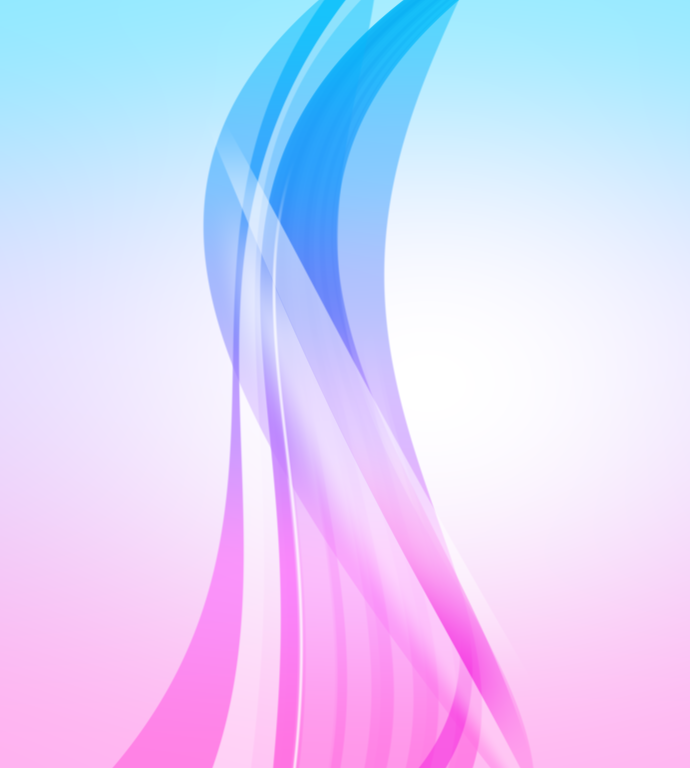
This background is drawn by a Shadertoy shader. Its source:

```glsl
// Translucent silk ribbons sweeping from cyan to pink over a softly lit gradient.
#define GLOW_CENTER vec2(0.62, 0.5)
#define GLOW_FALLOFF vec2(4.5, 8.0)
#define EDGE_PIXELS 1.4
#define RIB_COUNT 9
#define STRAND_COUNT 8
#define BODY_ALPHA 0.46
#define SHADE_ALPHA 0.72
#define VEIL_ALPHA 0.50

const vec3 WHITE = vec3(1.0);
const vec3 MAGENTA = vec3(0.96, 0.20, 0.88);

float hash(float n) {
    n = fract(n * 0.1031);
    n *= n + 33.33;
    return fract(n * (n + n));
}

// Smooth horizontal position passing through five evenly spaced heights.
float curve(float y, float bottom, float low, float mid, float high, float top) {
    float s = y * 4.0, a = s - 1.0, b = s - 2.0, c = s - 3.0, d = s - 4.0;
    return bottom * a * b * c * d / 24.0 - low * s * b * c * d / 6.0
         + mid * s * a * c * d / 4.0 - high * s * a * b * d / 6.0
         + top * s * a * b * c / 24.0;
}

// Coverage of the strip between two horizontal positions.
float band(float x, float left, float right) {
    float soft = EDGE_PIXELS / iResolution.x;
    return smoothstep(-soft, soft, x - left) * smoothstep(-soft, soft, right - x);
}

vec3 backdrop(vec2 uv) {
    vec3 col = mix(vec3(1.0, 0.69, 0.94), vec3(0.87, 0.84, 1.0), smoothstep(0.0, 0.62, uv.y));
    col = mix(col, vec3(0.56, 0.91, 1.0), smoothstep(0.52, 1.02, uv.y));
    vec2 d = uv - GLOW_CENTER;
    d.x *= iResolution.x / iResolution.y;
    return mix(col, WHITE, exp(-dot(d * d, GLOW_FALLOFF)));
}

// Saturated ribbon dye, varying with height.
vec3 dye(float y) {
    vec3 col = mix(vec3(1.0, 0.43, 0.88), vec3(0.98, 0.47, 0.98), smoothstep(0.0, 0.25, y));
    col = mix(col, vec3(0.70, 0.48, 1.0), smoothstep(0.25, 0.47, y));
    col = mix(col, vec3(0.38, 0.50, 0.98), smoothstep(0.45, 0.63, y));
    col = mix(col, vec3(0.13, 0.62, 0.99), smoothstep(0.60, 0.80, y));
    return mix(col, vec3(0.0, 0.74, 0.98), smoothstep(0.78, 1.0, y));
}

void mainImage(out vec4 fragColor, in vec2 fragCoord) {
    vec2 uv = fragCoord / iResolution.xy;
    float x = uv.x, y = uv.y;
    vec3 ink = dye(y), col = backdrop(uv);
    float upper = smoothstep(0.32, 0.58, y), lower = 1.0 - upper;

    // Ribbon borders
    float bodyLeft   = curve(y, 0.396, 0.406, 0.384, 0.393, 0.585);
    float bodyRight  = curve(y, 0.685, 0.662, 0.575, 0.568, 0.665);
    float shadeRight = curve(y, 0.773, 0.662, 0.533, 0.493, 0.665);
    float bulgeLeft  = curve(y, 0.711, 0.506, 0.348, 0.298, 0.462);
    float bulgeRight = curve(y, 0.773, 0.655, 0.522, 0.493, 0.542);
    float sweepLeft  = curve(y, 0.163, 0.308, 0.337, 0.355, 0.470);
    float sweepRight = curve(y, 0.308, 0.353, 0.347, 0.370, 0.501);
    float paleMiddle = curve(y, 0.364, 0.383, 0.373, 0.382, 0.523);
    float creaseLine = curve(y, 0.754, 0.603, 0.462, 0.341, 0.217);
    float veilRight  = curve(y, 0.842, 0.684, 0.530, 0.382, 0.217);

    // Main body and its deep inner fold
    float body = band(x, bodyLeft, bodyRight);
    col = mix(col, ink, body * mix(0.72, BODY_ALPHA, smoothstep(0.0, 0.28, y)));
    col = mix(col, ink, band(x, bodyLeft, shadeRight) * SHADE_ALPHA * upper);

    // Lengthwise ribs below, fine strands above
    float bodyWidth = bodyRight - bodyLeft;
    for (int i = 0; i < RIB_COUNT; i++) {
        float k = float(i), start = (k + 0.6 * hash(k + 3.0)) / float(RIB_COUNT);
        float left = bodyLeft + bodyWidth * start;
        float rib = band(x, left, left + bodyWidth * mix(0.04, 0.18, hash(k + 17.0)));
        col = mix(col, mod(k, 2.0) < 1.0 ? ink : WHITE, rib * body * lower * 0.16);
    }
    for (int i = 0; i < STRAND_COUNT; i++) {
        float k = float(i), start = pow((k + hash(k + 41.0)) / float(STRAND_COUNT), 1.5);
        float left = mix(bodyLeft, shadeRight, start);
        float strand = band(x, left, mix(left, shadeRight, 0.3));
        col = mix(col, ink * vec3(0.8, 0.86, 0.95), strand * upper * 0.17);
    }
    col = mix(col, ink, band(x, bodyLeft, bodyLeft + 0.09 * bodyWidth) * lower * 0.7);

    // Left bulge that runs down into the lower right tail
    col = mix(col, ink, band(x, bulgeLeft, bulgeRight) * mix(0.36, 0.5, upper));

    // Left sweep with pale stripes beside it
    col = mix(col, ink, band(x, sweepLeft, sweepRight) * 0.72);
    col = mix(col, WHITE, band(x, sweepRight, paleMiddle) * 0.34);
    col = mix(col, WHITE, band(x, paleMiddle, bodyLeft) * mix(0.18, 0.08, upper));

    // Magenta crescent and the shaded side of the crease
    float crescentLeft = curve(y, 0.607, 0.654, 0.575, 0.568, 0.665);
    float crescentRight = curve(y, 0.646, 0.662, 0.575, 0.568, 0.665);
    col = mix(col, MAGENTA, band(x, crescentLeft, crescentRight) * 0.6 * (1.0 - smoothstep(0.1, 0.2, y)));
    float across = (x - creaseLine) / max(shadeRight - creaseLine, 0.01);
    float shade = smoothstep(0.0, 0.2, y) * (1.0 - smoothstep(0.22, 0.46, y));
    col = mix(col, MAGENTA, band(x, creaseLine, shadeRight) * shade * (1.0 - 0.5 * clamp(across, 0.0, 1.0)));

    // White veil and the bright side of the crease
    float veilFade = smoothstep(0.095, 0.3, y) * (1.0 - smoothstep(0.72, 0.85, y));
    col = mix(col, WHITE, band(x, creaseLine, veilRight) * VEIL_ALPHA * veilFade);
    float toCrease = (x - bulgeLeft) / max(creaseLine - bulgeLeft, 0.01);
    float sheen = smoothstep(0.1, 0.75, toCrease) * (1.0 - smoothstep(0.55, 0.76, y));
    col = mix(col, WHITE, band(x, bulgeLeft, creaseLine) * sheen * mix(0.4, 0.68, smoothstep(0.1, 0.5, y)));

    // Thin glint along the body
    float glint = bodyLeft + 0.1 * bodyWidth;
    col = mix(col, WHITE, band(x, glint, glint + 0.004) * 0.75 * (1.0 - smoothstep(0.6, 0.8, y)));
    fragColor = vec4(col, 1.0);
}
```
